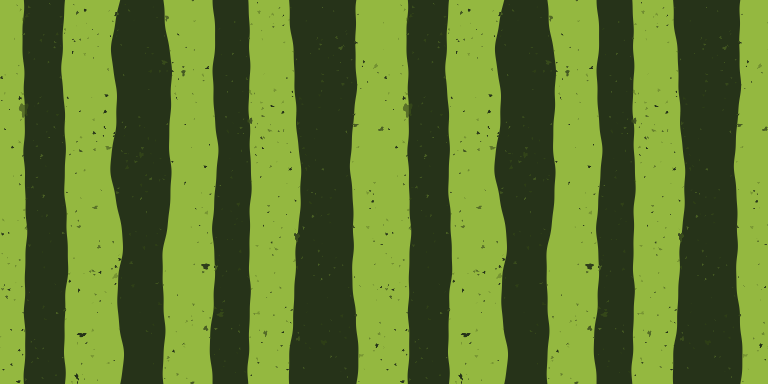
Reproduce this pattern procedurally as a WebGL 2 fragment shader.

```glsl
#version 300 es
precision highp float;

#define REPEATS vec2(2.0, 1.0)
#define LEAF vec3(0.58, 0.72, 0.25)
#define FOREST vec3(0.15, 0.20, 0.10)
#define MOSS vec3(0.47, 0.59, 0.20)
#define SHADE vec3(0.18, 0.25, 0.08)
#define OLIVE vec3(0.34, 0.44, 0.16)
#define DUST_CHANCE 0.24
#define GRIT_CHANCE 0.17
#define FLAKE_CHANCE 0.40
#define EDGE_ROUGHNESS 0.0012

uniform vec2 u_resolution;
out vec4 fragColor;

const float TAU = 6.2832;

// Mean position of each stripe edge, left and right in turn
const float EDGE[8] = float[8](0.064, 0.169, 0.305, 0.435, 0.557, 0.650, 0.768, 0.923);

// Sway of each edge: slow amplitude and peak, quick amplitude and peak
const vec4 SWAY[8] = vec4[8](
    vec4(0.003, 0.62, 0.002, 0.26), vec4(0.005, 0.65, 0.003, 0.00),
    vec4(0.010, 0.80, 0.010, 0.28), vec4(0.011, 0.33, 0.005, 0.18),
    vec4(0.005, 0.40, 0.005, 0.07), vec4(0.002, 0.50, 0.002, 0.13),
    vec4(0.013, 0.48, 0.003, 0.15), vec4(0.007, 0.00, 0.004, 0.24));

vec4 hash(vec3 seed) {
    vec4 h = fract(seed.xyzx * vec4(0.1031, 0.1030, 0.0973, 0.1099));
    h += dot(h, h.wzxy + 33.33);
    return fract((h.xxyz + h.yzzw) * h.zywx);
}

float edgeAt(int i, float t) {
    vec4 s = SWAY[i];
    float phase = float(i) * 2.4;
    float rough = sin(TAU * 7.0 * t + phase) + 0.7 * sin(TAU * 12.0 * t + phase * 1.7);
    return EDGE[i] + s.x * cos(TAU * (t - s.y)) + s.z * cos(TAU * 3.0 * (t - s.w))
         + EDGE_ROUGHNESS * rough;
}

// Signed distance to the stripes, positive inside
float stripes(vec2 p) {
    float d = -1.0;
    for (int i = 0; i < 8; i += 2) {
        d = max(d, min(p.x - edgeAt(i, -p.y), edgeAt(i + 1, -p.y) - p.x));
    }
    return d;
}

// Wrapping density that gathers the wear into loose clusters
float crowding(vec2 p) {
    float a = sin(TAU * (3.0 * p.x + p.y) + 1.0) * sin(TAU * (2.0 * p.y - p.x));
    float b = sin(TAU * (5.0 * p.x - 3.0 * p.y)) * sin(TAU * (4.0 * p.y + 2.0 * p.x) + 2.0);
    return 1.0 + 0.5 * a + 0.45 * b;
}

// Cellular chips: coverage and tone
vec2 chips(vec2 p, float cells, float chance, float size, float pixel) {
    vec2 grid = p * cells;
    vec2 chip = vec2(0.0);
    for (int j = -1; j <= 1; j++) {
        for (int i = -1; i <= 1; i++) {
            vec2 cell = floor(grid) + vec2(i, j);
            vec2 id = mod(cell, cells);
            vec4 place = hash(vec3(id, cells));
            vec4 form = hash(vec3(id, cells + 7.5));
            if (place.z > chance * crowding((id + 0.5) / cells)) continue;

            // Turned, stretched and ragged outline
            vec2 q = (grid - cell - place.xy) / cells;
            float turn = form.x * TAU;
            q = mat2(cos(turn), sin(turn), -sin(turn), cos(turn)) * q;
            q.y *= 1.0 + 1.3 * form.y;
            float angle = atan(q.y, q.x + 1e-6);
            float radius = size * mix(0.35, 1.0, form.z * form.z);
            radius *= 1.0 + 0.25 * sin(3.0 * angle + turn) + 0.15 * sin(5.0 * angle + TAU * place.w);
            float cover = clamp(0.5 - (length(q) - radius) / pixel, 0.0, 1.0);
            if (cover > chip.x) chip = vec2(cover, form.w);
        }
    }
    return chip;
}

void addWear(inout vec3 light, inout vec3 dark, vec2 chip) {
    light = mix(light, mix(MOSS, FOREST, smoothstep(0.2, 0.8, chip.y)), chip.x);
    dark = mix(dark, mix(SHADE, OLIVE, chip.y * chip.y), chip.x * 0.8);
}

void main() {
    vec2 p = fract(gl_FragCoord.xy / u_resolution * REPEATS);
    float pixel = REPEATS.y / u_resolution.y;

    // Worn surfaces of both colours
    vec3 light = LEAF;
    vec3 dark = FOREST;
    addWear(light, dark, chips(p, 48.0, DUST_CHANCE, 0.0042, pixel));
    addWear(light, dark, chips(p, 20.0, GRIT_CHANCE, 0.0080, pixel));
    addWear(light, dark, chips(p, 5.0, FLAKE_CHANCE, 0.0190, pixel));

    // Dark stripes over the light ground
    float stripe = clamp(0.5 + stripes(p) / pixel, 0.0, 1.0);
    fragColor = vec4(mix(light, dark, stripe), 1.0);
}
```
